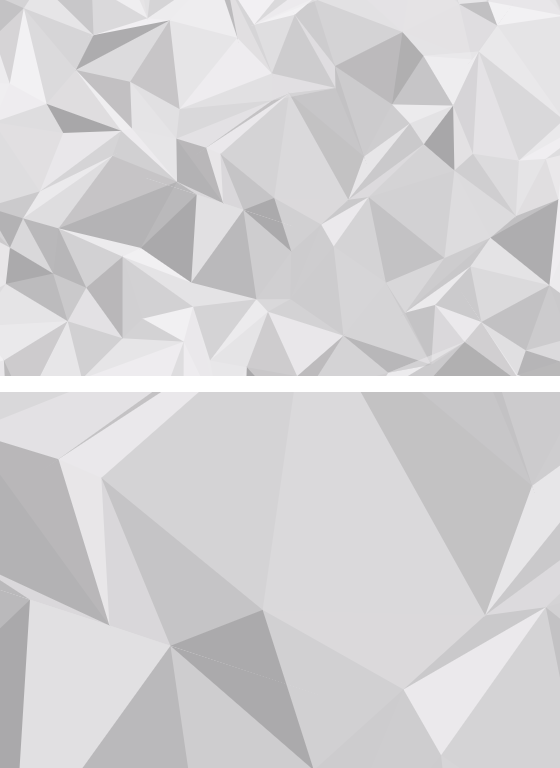
Top, the full canvas; bottom, a detail of the centre.
Give the GLSL for this background, as a Shadertoy shader.

```glsl
const float ROWS = 7.7;
const vec3 TINT = vec3(1.002, 0.996, 1.006);

float hash(vec2 p) {
    return fract(sin(dot(p, vec2(127.1, 311.7))) * 43758.5453);
}

float cross2(vec2 a, vec2 b) {
    return a.x * b.y - a.y * b.x;
}

float signedArea(vec2 a, vec2 b, vec2 c) {
    return cross2(b - a, c - a);
}

// Grid corner with random jitter and a slow drift that bunches corners together
vec2 meshVertex(vec2 id) {
    vec2 jitter = vec2(hash(id + 3.7), hash(id + 41.3)) - 0.5;
    vec2 drift = sin(vec2(dot(id, vec2(1.1, 1.7)), dot(id, vec2(-1.9, 1.2)) + 2.0));
    return id + 0.96 * jitter + 0.42 * drift;
}

// Distance to the left side of the line from a to b
float edgeDistance(vec2 p, vec2 a, vec2 b) {
    vec2 edge = b - a;
    return cross2(edge, p - a) / max(length(edge), 1e-4);
}

// Antialiased coverage of a counterclockwise triangle
float triangleCoverage(vec2 p, vec2 a, vec2 b, vec2 c, float pixel) {
    float d = min(edgeDistance(p, a, b), min(edgeDistance(p, b, c), edgeDistance(p, c, a)));
    return clamp(d / pixel + 0.5, 0.0, 1.0);
}

// Mostly pale greys with a thin tail of dark facets
float facetShade(vec2 seed) {
    float r = hash(seed);
    return 0.947 - 0.19 * r - 0.11 * pow(r, 8.0);
}

// Returns weighted shade and weight of the two facets in one grid cell
vec2 cellFacets(vec2 p, vec2 id, float pixel) {
    vec2 a = meshVertex(id);
    vec2 b = meshVertex(id + vec2(1.0, 0.0));
    vec2 c = meshVertex(id + vec2(1.0, 1.0));
    vec2 d = meshVertex(id + vec2(0.0, 1.0));

    // Pick a diagonal that leaves both halves unfolded
    float splitAC = min(signedArea(a, b, c), signedArea(a, c, d));
    float splitBD = min(signedArea(a, b, d), signedArea(b, c, d));
    bool useAC = splitAC > splitBD * mix(0.4, 1.8, hash(id + 77.1));

    float first = triangleCoverage(p, a, b, useAC ? c : d, pixel);
    float second = triangleCoverage(p, useAC ? a : b, c, d, pixel);
    float shade = first * facetShade(id + 13.3) + second * facetShade(id + 59.9);
    return vec2(shade, first + second);
}

void mainImage(out vec4 fragColor, in vec2 fragCoord) {
    float pixel = ROWS / iResolution.y;
    vec2 p = fragCoord * pixel + vec2(20.0, 30.0);
    vec2 cell = floor(p);

    // Displaced cells can reach one neighbour away
    vec2 total = vec2(0.0);
    for (int y = -1; y <= 1; y++) {
        for (int x = -1; x <= 1; x++) {
            total += cellFacets(p, cell + vec2(x, y), pixel);
        }
    }

    float shade = total.x / max(total.y, 1e-4);
    fragColor = vec4(shade * TINT, 1.0);
}
```
